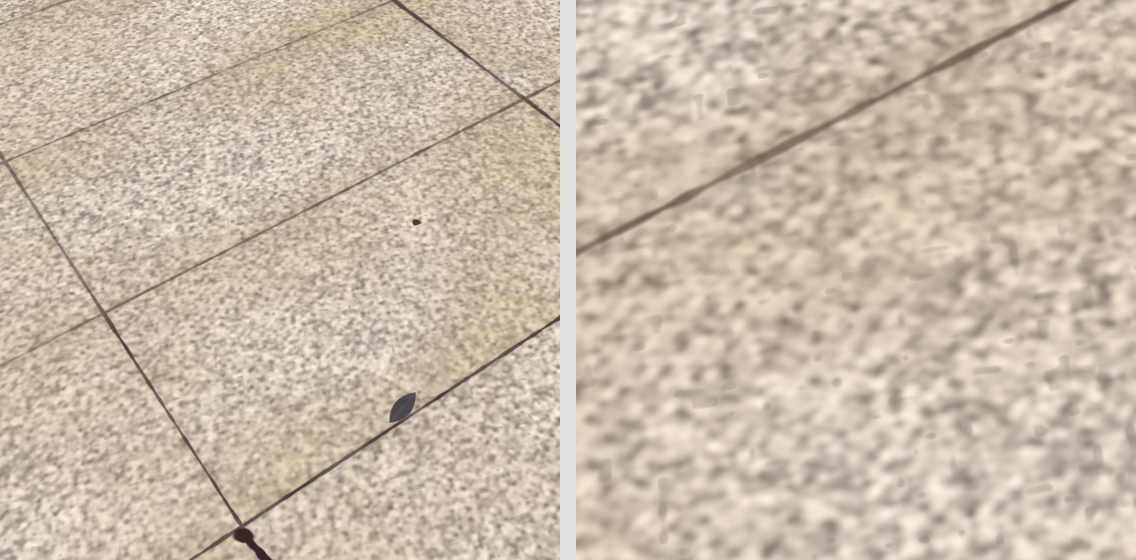
Left: the whole. Right: its middle third, enlarged.
A Shadertoy shader for this texture:

```glsl
float hash(vec2 p) {
    vec3 q = fract(p.xyx * vec3(0.1031, 0.103, 0.0973));
    q += dot(q, q.yzx + 33.33);
    return fract((q.x + q.y) * q.z);
}

float noise(vec2 p) {
    vec2 i = floor(p), f = fract(p);
    f = f * f * (3.0 - 2.0 * f);
    return mix(mix(hash(i), hash(i + vec2(1, 0)), f.x),
               mix(hash(i + vec2(0, 1)), hash(i + vec2(1, 1)), f.x), f.y);
}

float fbm(vec2 p) {
    float sum = 0.0, amp = 0.5;
    for (int i = 0; i < 4; i++) {
        sum += amp * noise(p);
        p = mat2(1.6, 1.2, -1.2, 1.6) * p + 7.3;
        amp *= 0.5;
    }
    return sum / 0.9375;
}

// Perspective: canvas position to slab units, one slab per unit cell
vec2 toSlab(vec2 p) {
    mat3 slabToCanvas = mat3(1.192, 0.714, 0.3077,
                             -0.2095, 0.47, 0.2031,
                             0.432, 0.06, 1.0);
    vec3 q = inverse(slabToCanvas) * vec3(p, 1.0);
    return q.xy / q.z;
}

// Speckled granite with tan stains that gather towards the slab edges
vec3 granite(vec2 slab) {
    vec2 cell = floor(slab), local = fract(slab);
    vec2 inset = min(local, 1.0 - local);
    float middle = smoothstep(0.02, 0.3, inset.x) * smoothstep(0.0, 0.4, inset.y);
    float cloud = fbm(slab * vec2(3.2, 2.6) + 19.0 * cell + 4.0);
    float pale = smoothstep(0.3, 0.95, cloud + 0.25 * middle);

    // Rounded grains: two rotated layers, skewed towards dark specks
    vec2 stone = mat2(0.9, 0.44, -0.44, 0.9) * (slab * vec2(112.0, 58.0)) + 200.0;
    float grain = 0.58 * noise(stone) + 0.42 * noise(mat2(1.1, 0.8, -0.8, 1.1) * stone + 9.0);
    grain -= 0.5;
    grain -= 0.5 * grain * grain;

    vec3 color = mix(vec3(0.795, 0.725, 0.63), vec3(0.818, 0.775, 0.727), pale);
    color += grain * mix(0.38, 0.54, pale) * vec3(1.0, 0.97, 0.9);

    // Sparse dark mineral flecks
    float fleck = smoothstep(0.76, 0.95, noise(stone * 0.85 + 90.0));
    color = mix(color, vec3(0.50, 0.46, 0.44), fleck * (0.2 + 0.2 * pale));
    return color + 0.05 * (fbm(slab * vec2(9.0, 5.0) + 31.0) - 0.5)
                 + 0.02 * (hash(cell + 5.0) - 0.5);
}

void mainImage(out vec4 fragColor, in vec2 fragCoord) {
    vec2 p = fragCoord / iResolution.xy;
    float soft = max(0.0017, 1.0 / iResolution.y);
    vec2 slab = toSlab(p);
    vec3 color = granite(slab);

    // Distance to the nearest joint of each direction, in canvas units
    vec2 stepX = (toSlab(p + vec2(0.001, 0)) - slab) / 0.001;
    vec2 stepY = (toSlab(p + vec2(0, 0.001)) - slab) / 0.001;
    vec2 slope = sqrt(stepX * stepX + stepY * stepY);
    vec2 index = round(slab);
    vec2 dist = abs(slab - index) / slope;
    dist += 0.0024 * (vec2(noise(p * 70.0), noise(p * 70.0 + 40.0)) - 0.5);

    // Joints: thinner and fainter with depth, wider where they cross
    float crossing = exp(-length((slab - index) / slope) * 45.0);
    vec2 halfWidth = vec2(0.0026, max(0.0012, 0.0028 - 0.0008 * index.y));
    halfWidth += 0.0015 * crossing;
    vec2 line = 1.0 - smoothstep(halfWidth - soft, halfWidth + soft, dist);
    line *= vec2(0.85, 0.9 - 0.1 * index.y) * (0.65 + 0.45 * noise(p * 24.0 + 8.0));
    line.x *= 1.0 - 0.4 * smoothstep(0.9, 1.3, slab.y) * step(index.x, 0.5);
    line.y *= mix(0.5, 1.0, smoothstep(-0.08, 0.02, slab.x + 0.3 * step(slab.y, 0.5)));
    vec2 grime = exp(-dist * 130.0);
    color *= 1.0 - 0.1 * max(grime.x, grime.y);
    vec3 jointColor = mix(vec3(0.27, 0.21, 0.21), vec3(0.38, 0.30, 0.25),
                          smoothstep(0.2, 1.2, slab.y) * step(line.x, line.y));
    color = mix(color, jointColor, clamp(max(line.x, line.y), 0.0, 1.0));

    // Broken corner at the nearest crossing, running on down the joint
    float gap = length((p - vec2(0.437, 0.042)) * vec2(0.75, 1.0));
    float along = clamp((0.042 - p.y) / 0.05, 0.0, 1.0);
    gap = min(gap, length(p - mix(vec2(0.437, 0.042), vec2(0.482, -0.008), along)) + 0.003);
    gap += 0.008 * (noise(p * 75.0) - 0.5);
    color = mix(color, vec3(0.22, 0.15, 0.16), 1.0 - smoothstep(0.010, 0.016, gap));

    // Fallen leaf with a faint midrib
    vec2 leaf = mat2(0.65, -0.76, 0.76, 0.65) * (p - vec2(0.719, 0.272));
    float outline = abs(leaf.y) - 0.016 * (1.0 - pow(leaf.x / 0.036, 2.0));
    vec3 leafColor = vec3(0.27, 0.26, 0.28) + 0.05 * noise(p * 120.0);
    leafColor += 0.05 * (1.0 - smoothstep(0.0, 0.002, abs(leaf.y)));
    color = mix(color, leafColor, 1.0 - smoothstep(-soft, soft, outline));

    // Small chip in a bleached patch
    vec2 chip = p - vec2(0.744, 0.603);
    color += 0.05 * exp(-dot(chip, chip) * 600.0);
    float chipEdge = length(chip * vec2(0.8, 1.3)) + 0.004 * (noise(p * 150.0) - 0.5);
    color = mix(color, vec3(0.28, 0.24, 0.23), 1.0 - smoothstep(0.004, 0.008, chipEdge));

    fragColor = vec4(clamp(color, 0.0, 1.0), 1.0);
}
```
